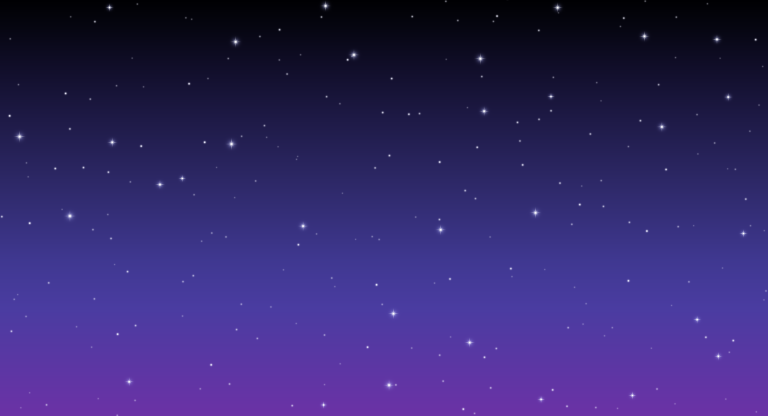
Give the GLSL for this background, as a Shadertoy shader.

```glsl
// Night sky fading from black through indigo to violet, scattered with small stars and glowing sparkles.

const vec3 DOT_COLOR = vec3(0.94, 0.94, 1.0);
const vec3 GLOW_COLOR = vec3(0.66, 0.68, 1.0);

// Pseudo-random triple in 0..1 for a grid cell
vec3 hash3(vec2 cell, float seed) {
    vec3 p = fract(vec3(cell.xyx + seed) * vec3(0.1031, 0.1030, 0.0973));
    p += dot(p, p.yxz + 33.33);
    return fract((p.xxy + p.yzz) * p.zyx);
}

// Vertical gradient, depth runs from 0 at the top to 1 at the bottom
vec3 skyColor(float depth) {
    const int COUNT = 8;
    float stops[COUNT] = float[](0.0, 0.06, 0.15, 0.27, 0.445, 0.63, 0.74, 1.0);
    vec3 colors[COUNT] = vec3[](
        vec3(0.0, 0.0, 0.01), vec3(0.02, 0.02, 0.06),
        vec3(0.06, 0.05, 0.15), vec3(0.11, 0.095, 0.26),
        vec3(0.18, 0.16, 0.41), vec3(0.25, 0.22, 0.57),
        vec3(0.29, 0.235, 0.63), vec3(0.42, 0.195, 0.65));
    vec3 color = colors[0];
    for (int i = 1; i < COUNT; i++) {
        float blend = clamp((depth - stops[i - 1]) / (stops[i] - stops[i - 1]), 0.0, 1.0);
        color = mix(color, colors[i], blend);
    }
    return color;
}

// Soft round point that keeps its total light when it is smaller than a pixel
float softDot(vec2 p, float radius, float pixel) {
    float r = max(radius, 0.6 * pixel);
    return exp(-dot(p, p) / (r * r)) * (radius * radius) / (r * r);
}

// Tapered four-pointed cross
float sparkle(vec2 p, float reach, float pixel) {
    vec2 q = abs(p);
    float halfWidth = max(0.07 * reach, 0.5 * pixel);
    vec2 taper = clamp(1.0 - q / reach, 0.0, 1.0);
    vec2 arms = taper * taper * exp(-q.yx * q.yx / (halfWidth * halfWidth));
    return max(arms.x, arms.y);
}

// One jittered point per cell: xy is the offset from it, z a random size
vec3 scatter(vec2 p, float cellSize, float margin, float seed) {
    vec2 cell = floor(p / cellSize);
    vec3 rnd = hash3(cell, seed);
    vec2 center = (cell + mix(vec2(margin), vec2(1.0 - margin), rnd.xy)) * cellSize;
    return vec3(p - center, rnd.z);
}

// Share of small stars, most of them dim
float smallStars(vec2 p, float cellSize, float seed, float pixel) {
    vec3 star = scatter(p, cellSize, 0.08, seed);
    float strength = mix(0.25, 1.0, star.z * star.z);
    return strength * softDot(star.xy, mix(0.0019, 0.0027, star.z), pixel);
}

void mainImage(out vec4 fragColor, in vec2 fragCoord) {
    float pixel = 1.0 / iResolution.y;
    vec2 p = fragCoord * pixel;
    vec3 color = skyColor(1.0 - p.y);

    // Two grids of tiny stars
    float dots = smallStars(p, 0.127, 11.0, pixel) + smallStars(p + 0.05, 0.147, 47.0, pixel);
    color = mix(color, DOT_COLOR, min(dots, 1.0));

    // Sparse sparkles with a halo and a bright core
    vec3 star = scatter(p, 0.205, 0.12, 83.0);
    float present = step(0.33, star.z);
    float reach = mix(0.010, 0.017, (star.z - 0.33) / 0.67);
    float halo = 0.42 * softDot(star.xy, 0.55 * reach, pixel);
    float core = softDot(star.xy, 0.25 * reach, pixel);
    float cross4 = 0.85 * sparkle(star.xy, reach, pixel);
    color = mix(color, GLOW_COLOR, present * halo);
    color = mix(color, vec3(1.0), present * max(core, cross4));

    fragColor = vec4(color, 1.0);
}
```
